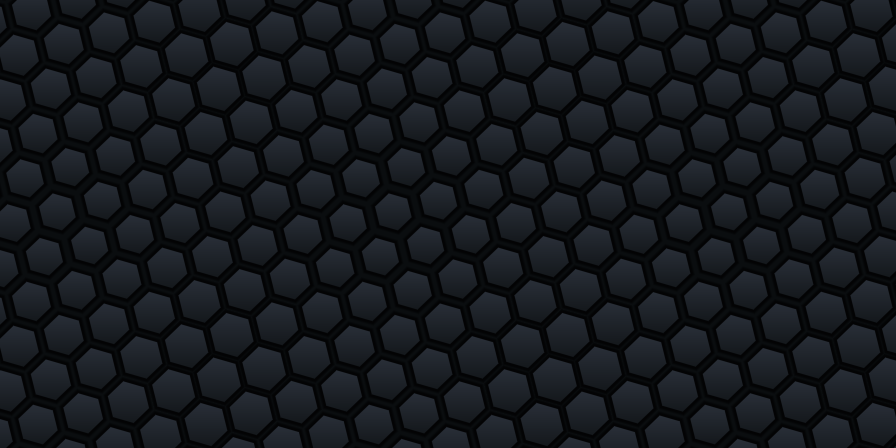
Write a Shadertoy shader that draws this pattern.

```glsl
const float TAU = 6.2831853;
const float SPACING = 0.104;             // centre to centre, in canvas heights
const float TILT = 0.2426;               // lattice angle
const vec2 ANCHOR = vec2(0.878, 0.527);  // centre of one hexagon
const vec2 WAVE_PERIOD = vec2(0.75, 0.66);
const vec2 WAVE_LOW = vec2(0.13, 0.505);

vec2 rotate(vec2 p, float angle) {
    float c = cos(angle), s = sin(angle);
    return vec2(c * p.x - s * p.y, s * p.x + c * p.y);
}

// Centre of the closest cell in a unit hexagonal lattice
vec2 nearestCentre(vec2 p) {
    vec2 cell = vec2(1.0, sqrt(3.0));
    vec2 a = round(p / cell) * cell;
    vec2 b = (floor(p / cell) + 0.5) * cell;
    return distance(p, a) < distance(p, b) ? a : b;
}

float hexDistance(vec2 p, float apothem) {
    p = abs(p);
    return max(p.x, dot(p, vec2(0.5, 0.8660254))) - apothem;
}

// Hexagons swell and shrink in slow waves over the canvas
float apothemAt(vec2 position) {
    vec2 wave = cos(TAU * (position - WAVE_LOW) / WAVE_PERIOD);
    return 0.39 - 0.018 * (wave.x + wave.y);
}

// Charcoal gap with a soft black rim around each hexagon
vec3 gapColour(float dist) {
    vec3 rim = vec3(0.010, 0.013, 0.017);
    vec3 base = vec3(0.040, 0.052, 0.060);
    return mix(rim, base, smoothstep(0.035, 0.11, dist));
}

// Slate face, lit from above
vec3 faceColour(float height) {
    vec3 low = vec3(0.078, 0.093, 0.108);
    vec3 high = vec3(0.160, 0.182, 0.218);
    return mix(low, high, clamp(height, 0.0, 1.0));
}

void mainImage(out vec4 fragColor, in vec2 fragCoord) {
    vec2 uv = fragCoord / iResolution.y;
    vec2 p = rotate(uv - ANCHOR, -TILT) / SPACING;
    vec2 centre = nearestCentre(p);
    vec2 local = p - centre;

    float apothem = apothemAt(ANCHOR + rotate(centre, TILT) * SPACING);
    float dist = hexDistance(local, apothem);
    float height = 0.5 + 0.5 * rotate(local, TILT).y / (1.12 * apothem);

    float pixel = 1.0 / (iResolution.y * SPACING);
    float face = 1.0 - smoothstep(-0.7 * pixel, 0.7 * pixel, dist);
    fragColor = vec4(mix(gapColour(dist), faceColour(height), face), 1.0);
}
```
